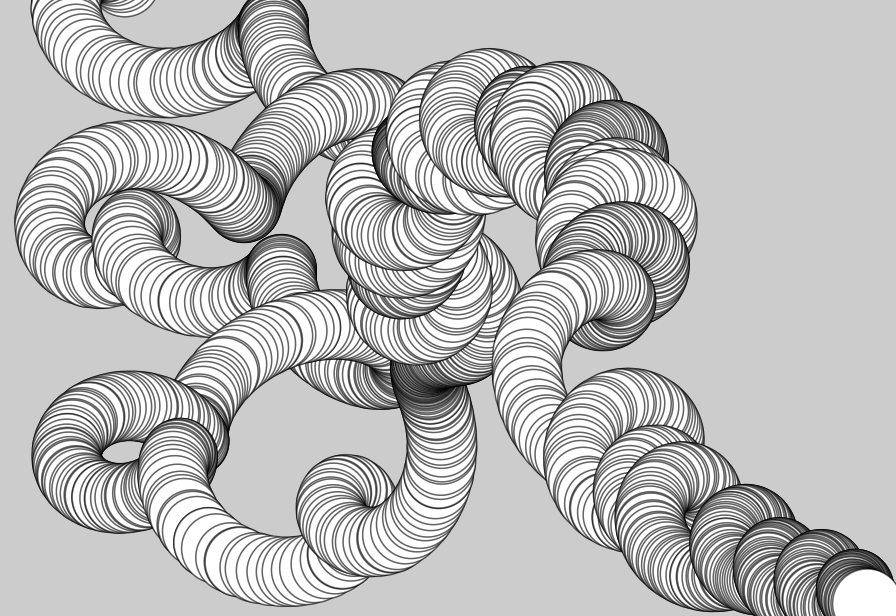
Give the GLSL for this pattern, as a Shadertoy shader.

```glsl
const float DISC_RADIUS = 0.057;
const float RIM_WIDTH = 0.0015;
const int BLOCKS = 165;
const int DISCS_PER_BLOCK = 12;

float hash(float n) {
    return fract(sin(n * 12.9898) * 43758.547);
}

// Wide rows that wander down the left side
vec2 serpentine(float a) {
    return vec2(0.37 - 0.22 * cos(15.7 * a), 1.0 - 0.92 * a);
}

// Clockwise loop around the crowded middle
vec2 ring(float b) {
    float angle = -1.9 - 5.3 * b;
    return vec2(0.83, 0.63) + vec2(0.175, 0.165) * vec2(cos(angle), sin(angle));
}

// Descent into the lower right corner
vec2 tail(float c) {
    return vec2(0.94 + 0.47 * c, 0.11 + 0.2 * (1.0 - c) * (1.0 - c) - 0.08 * c);
}

// Centre of disc number i: a slow guide curve plus an uneven curl
vec2 discCentre(float i) {
    float a = clamp(i / 600.0, 0.0, 1.0);
    float b = clamp((i - 640.0) / 900.0, 0.0, 1.0);
    float c = clamp((i - 1540.0) / 440.0, 0.0, 1.0);
    float toRing = smoothstep(560.0, 680.0, i);
    float toTail = smoothstep(1500.0, 1590.0, i);

    vec2 guide = mix(serpentine(a), ring(b), toRing);
    guide = mix(guide, tail(c), toTail);

    float curlSize = mix(0.06, 0.09 * (1.0 - 0.85 * c), toTail);
    curlSize *= 1.0 + 0.3 * sin(0.037 * i);
    float phase = 0.1 * i + sin(0.023 * i) + 0.6 * sin(0.041 * i + 1.0);
    return guide + curlSize * vec2(cos(phase), sin(phase));
}

void mainImage(out vec4 fragColor, in vec2 fragCoord) {
    vec2 p = fragCoord / iResolution.y;
    float softness = max(1.0 / iResolution.y, 0.0026);

    float shade = 0.0;
    float unseen = 1.0;

    // Composite from the newest disc back to the oldest
    for (int block = BLOCKS - 1; block >= 0; block--) {
        float first = float(block * DISCS_PER_BLOCK);

        // Skip blocks whose discs are all out of reach
        vec2 middle = discCentre(first + 0.5 * float(DISCS_PER_BLOCK));
        if (distance(p, middle) > DISC_RADIUS + 0.15) continue;

        for (int k = DISCS_PER_BLOCK - 1; k >= 0; k--) {
            float i = first + float(k);
            vec2 centre = discCentre(i + 1.1 * hash(i));
            float d = distance(p, centre) - DISC_RADIUS;
            float cover = clamp(0.5 - d / softness, 0.0, 1.0);
            float ink = clamp(0.5 + (d + RIM_WIDTH) / softness, 0.0, 1.0);
            shade += unseen * cover * (1.0 - ink);
            unseen *= 1.0 - cover;
        }
        if (unseen < 0.004) break;
    }

    // Light grey ground behind the discs
    shade += unseen * 0.8;
    fragColor = vec4(vec3(shade), 1.0);
}
```
